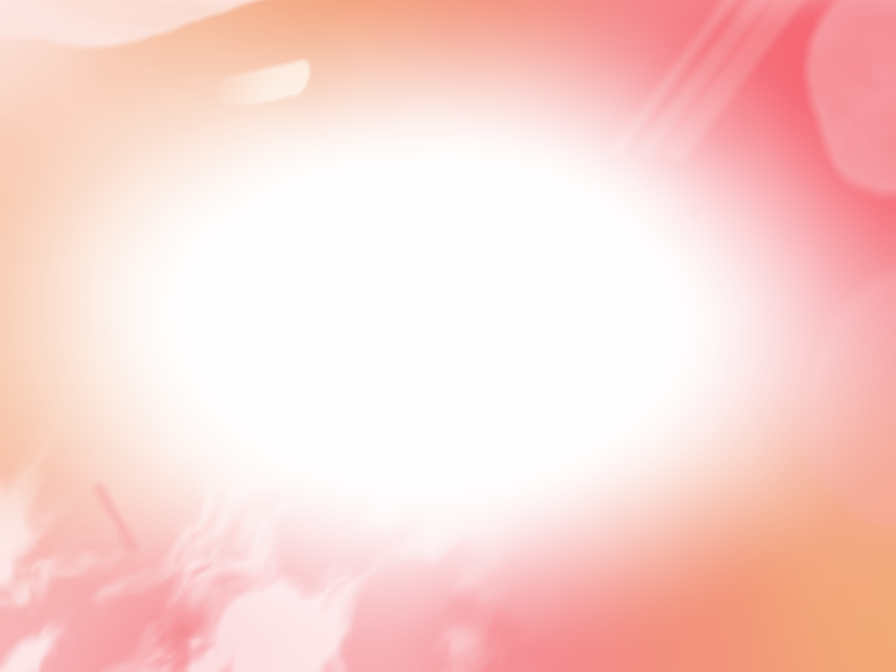
This background is drawn by a WebGL 1 fragment shader. Its source:

```glsl
precision highp float;
// Soft watercolour frame: coral, rose and orange pools around a white oval.
// Gaussian pools blend into one wash, an elliptical falloff fades it to white,
// and warped noise with a few soft shapes adds veils, petals and plumes.
uniform vec2 u_resolution;

const vec3 WHITE = vec3(1.0, 0.995, 0.995);
const vec3 BLUSH = vec3(0.99, 0.90, 0.88);
const vec3 CREAM = vec3(0.99, 0.91, 0.84);
const vec3 PEACH = vec3(0.97, 0.77, 0.66);
const vec3 ORANGE = vec3(0.95, 0.67, 0.46);
const vec3 CORAL = vec3(0.95, 0.57, 0.48);
const vec3 PINK = vec3(0.97, 0.69, 0.71);
const vec3 ROSE = vec3(0.96, 0.54, 0.57);
const vec3 RED = vec3(0.96, 0.39, 0.44);

float hash(vec2 p) {
  vec3 q = fract(vec3(p.xyx) * 0.1031);
  q += dot(q, q.yzx + 33.33);
  return fract((q.x + q.y) * q.z);
}

float noise(vec2 p) {
  vec2 i = floor(p), f = fract(p);
  f = f * f * (3.0 - 2.0 * f);
  return mix(mix(hash(i), hash(i + vec2(1.0, 0.0)), f.x),
             mix(hash(i + vec2(0.0, 1.0)), hash(i + 1.0), f.x), f.y);
}

float fbm(vec2 p) {
  float sum = 0.0, gain = 0.5;
  for (int i = 0; i < 4; i++) {
    sum += gain * noise(p);
    p = mat2(1.6, 1.2, -1.2, 1.6) * p + 7.3;
    gain *= 0.5;
  }
  return sum;
}

// Weighted colour: rgb is premultiplied, alpha holds the weight.
vec4 pool(vec2 p, vec2 centre, float size, vec3 colour) {
  vec2 d = (p - centre) / size;
  return vec4(colour, 1.0) * exp(-dot(d, d));
}

// Soft coverage of a round-ended stroke from a to b.
float stroke(vec2 p, vec2 a, vec2 b, float radius, float blur) {
  vec2 ab = b - a;
  float t = clamp(dot(p - a, ab) / dot(ab, ab), 0.0, 1.0);
  return 1.0 - smoothstep(radius - blur, radius + blur, length(p - a - ab * t));
}

vec3 wash(vec2 p) {
  vec4 sum = vec4(PEACH, 1.0) * 0.002;
  // Top edge, left to right
  sum += pool(p, vec2(0.00, 0.93), 0.15, BLUSH);
  sum += pool(p, vec2(0.26, 0.93), 0.16, PEACH);
  sum += pool(p, vec2(0.47, 1.00), 0.17, mix(ORANGE, CORAL, 0.4));
  sum += pool(p, vec2(0.72, 1.00), 0.18, CORAL);
  sum += pool(p, vec2(0.95, 0.96), 0.17, ROSE);
  sum += pool(p, vec2(1.17, 0.89), 0.15, RED);
  // Right edge, downwards
  sum += pool(p, vec2(1.32, 0.71), 0.15, RED);
  sum += pool(p, vec2(1.32, 0.50), 0.17, mix(PINK, ROSE, 0.5));
  sum += pool(p, vec2(1.30, 0.30), 0.14, mix(PEACH, CORAL, 0.5));
  sum += pool(p, vec2(1.33, 0.07), 0.19, ORANGE);
  // Bottom edge, right to left
  sum += pool(p, vec2(1.05, 0.03), 0.17, CORAL);
  sum += pool(p, vec2(0.79, 0.01), 0.15, ROSE);
  sum += pool(p, vec2(0.53, 0.02), 0.16, PINK);
  sum += pool(p, vec2(0.28, 0.01), 0.15, ROSE);
  sum += pool(p, vec2(0.05, 0.08), 0.18, PINK);
  // Left edge, upwards
  sum += pool(p, vec2(0.00, 0.43), 0.24, mix(PEACH, ORANGE, 0.2));
  sum += pool(p, vec2(0.02, 0.72), 0.17, PEACH);
  return sum.rgb / sum.a;
}

void main() {
  vec2 uv = gl_FragCoord.xy / u_resolution;
  vec2 p = uv * vec2(4.0 / 3.0, 1.0);
  vec2 warp = vec2(fbm(p * 5.0), fbm(p * 5.0 + 19.0)) - 0.47;
  vec2 bent = p + 0.06 * warp;
  vec3 colour = wash(p + 0.07 * warp);

  // Pale streaked veil in the upper left and the cream tongue below it
  float veilEdge = 0.925 + 0.07 * smoothstep(0.10, 0.47, p.x);
  float veil = smoothstep(veilEdge, veilEdge + 0.014, bent.y)
             * (1.0 - smoothstep(0.40, 0.50, p.x));
  float streaks = fbm(vec2(p.x * 4.0, (p.y + 0.12 * p.x) * 34.0) + warp * 3.0);
  colour = mix(colour, BLUSH, veil * (0.45 + 0.75 * streaks));
  float tongue = stroke(bent, vec2(0.34, 0.872), vec2(0.442, 0.885), 0.022, 0.005);
  colour = mix(colour, CREAM, tongue * smoothstep(0.29, 0.42, p.x) * 0.85);

  // Upper right petal and diagonal light beams
  float petal = 1.0 - smoothstep(0.88, 1.04, length((bent - vec2(1.34, 0.87)) / vec2(0.15, 0.17)));
  colour = mix(colour, PINK, petal * (0.35 + 0.55 * fbm(bent * 9.0)));
  colour = mix(colour, PINK, 0.6 * smoothstep(0.95, 1.02, bent.y) * smoothstep(1.03, 1.17, p.x));
  for (int i = 0; i < 3; i++) {
    float k = float(i);
    vec2 shift = vec2(0.045 * k, 0.0);
    float beam = stroke(p, vec2(1.10, 1.02) + shift, vec2(0.92, 0.78) + shift, 0.008 + 0.005 * k, 0.009);
    colour = mix(colour, BLUSH, beam * 0.2);
  }

  // Faint petal rim on the right
  float rim = length((bent - vec2(1.40, 0.40)) / vec2(0.21, 0.20));
  colour = mix(colour, PINK, 0.25 * (1.0 - smoothstep(0.92, 1.04, rim)));

  // Oval fade, broken into feathery plumes at the lower left
  float radius = length((uv - vec2(0.48, 0.52)) / vec2(0.54, 0.48));
  float tint = smoothstep(0.48, 1.1, radius + 0.05 * warp.x);
  float plumeArea = (1.0 - smoothstep(0.18, 0.42, p.y)) * (1.0 - smoothstep(0.55, 0.85, p.x));
  vec2 along = mat2(0.7, -0.7, 0.7, 0.7) * (p + 0.16 * warp);
  float feather = fbm(along * vec2(6.0, 13.0) + 3.0);
  float plume = smoothstep(0.36, 0.62, feather);
  tint *= mix(1.0, mix(0.3, 0.95, plume), plumeArea);

  // Darker veins along the bottom
  float veins = stroke(bent, vec2(0.275, 0.0), vec2(0.275, 0.07), 0.013, 0.009)
              + 0.5 * stroke(bent, vec2(0.145, 0.27), vec2(0.18, 0.19), 0.008, 0.008)
              + 0.6 * stroke(bent, vec2(0.70, 0.09), vec2(0.81, 0.01), 0.020, 0.016);
  vec3 result = mix(WHITE, colour, tint);
  gl_FragColor = vec4(mix(result, ROSE, min(veins, 1.0) * 0.6), 1.0);
}
```
